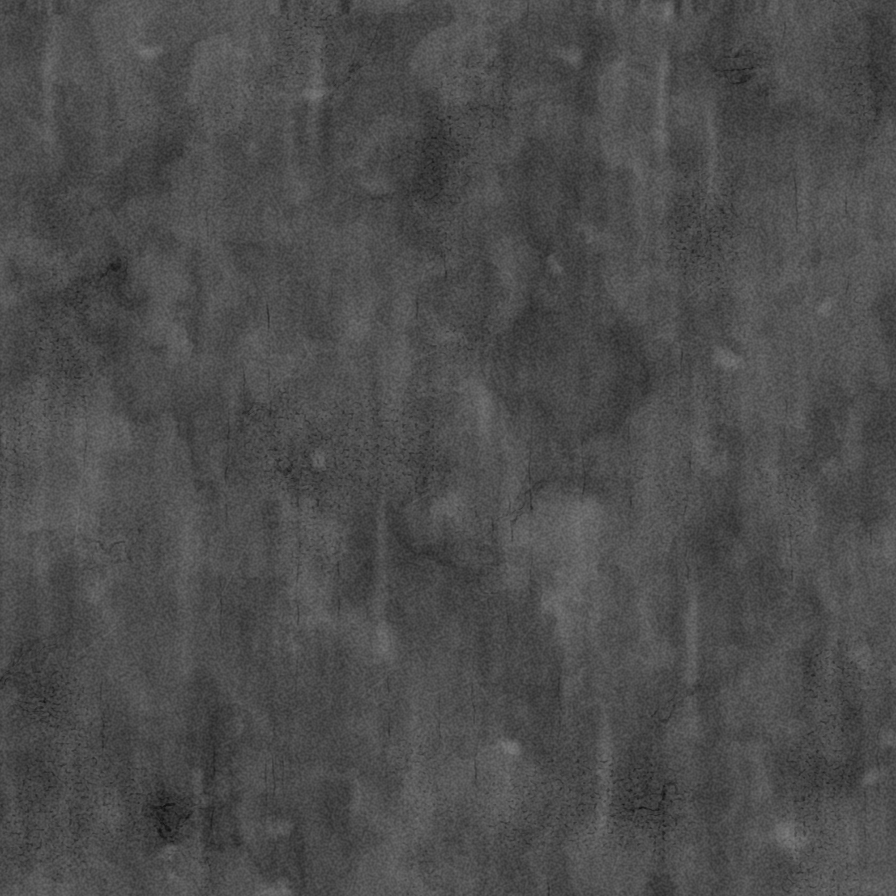
This texture is drawn by a WebGL 1 fragment shader. Its source:

```glsl
precision highp float;
// Worn dark grey plaster: warped gradient-noise clouds and vertical streaks,
// scattered pale drips and dabs, brushed dark smudges, hairline cracks,
// faint scratches and a fine grain, all summed as one grey level.
uniform vec2 u_resolution;

float hash(vec2 p) {
  vec3 q = fract(p.xyx * 0.1031);
  q += dot(q, q.yzx + 33.33);
  return fract((q.x + q.y) * q.z);
}

vec2 gradient(vec2 cell) {
  float a = 6.2832 * hash(cell);
  return vec2(cos(a), sin(a));
}

float noise(vec2 p) {
  vec2 i = floor(p), f = p - i, e = vec2(1.0, 0.0);
  vec2 u = f * f * f * (f * (f * 6.0 - 15.0) + 10.0);
  float low = mix(dot(gradient(i), f), dot(gradient(i + e), f - e), u.x);
  float high = mix(dot(gradient(i + e.yx), f - e.yx),
                   dot(gradient(i + 1.0), f - 1.0), u.x);
  return mix(low, high, u.y);
}

float fbm(vec2 p) {
  float sum = 0.0, amp = 0.5;
  for (int i = 0; i < 5; i++) {
    sum += amp * noise(p);
    p = mat2(1.6, 1.2, -1.2, 1.6) * p + 7.3;
    amp *= 0.55;
  }
  return sum;
}

mat2 rotation(float a) {
  return mat2(cos(a), -sin(a), sin(a), cos(a));
}

// Random point on the canvas for item i of a family of marks
vec2 scatter(float i, float family) {
  return vec2(hash(vec2(i, family)), hash(vec2(i + 51.0, family + 9.0)));
}

// Pale vertical drips and small irregular dabs
float paleMarks(vec2 p, vec2 wobble) {
  float sum = 0.0;
  for (float i = 0.0; i < 10.0; i++) {
    vec2 d = p - scatter(i, 3.0) + wobble * vec2(0.01, 0.05);
    float halfLength = mix(0.04, 0.12, hash(vec2(i, 4.0)));
    float body = 1.0 - smoothstep(0.4, 1.0, abs(d.y) / halfLength);
    sum += 0.07 * body * exp(-d.x * d.x / 0.00005);
  }
  for (float i = 0.0; i < 24.0; i++) {
    vec2 d = p - scatter(i, 17.0) + wobble * 0.04;
    d = rotation(3.0 * hash(vec2(i, 5.0))) * d;
    float size = mix(0.012, 0.03, hash(vec2(i, 6.0)));
    float dab = 1.0 - smoothstep(0.2, 1.0, length(d * vec2(1.0, 1.6)) / size);
    sum += mix(0.04, 0.11, hash(vec2(i, 8.0))) * dab;
  }
  return sum;
}

// Dark smudges broken into fibres, half level and half slanted
float smudges(vec2 p, vec2 wobble) {
  float sum = 0.0;
  for (float i = 0.0; i < 14.0; i++) {
    float slanted = mod(i, 2.0);
    vec2 d = rotation(0.75 * slanted) * (p - scatter(i, 29.0) + wobble * 0.05);
    vec2 size = mix(vec2(0.055, 0.045), vec2(0.08, 0.022), slanted);
    float body = exp(-2.0 * dot(d / size, d / size));
    float fibre = noise(d * vec2(45.0, 170.0) + i * 13.0 + wobble * 3.0);
    fibre += 0.6 * noise(d * vec2(150.0, 260.0) + i * 7.0);
    sum += body * (0.035 + 0.085 * smoothstep(0.0, 0.5, fibre));
  }
  return sum;
}

// Wandering vertical hairline cracks
float cracks(vec2 p) {
  float sum = 0.0;
  for (float i = 0.0; i < 44.0; i++) {
    vec2 d = p - scatter(i, 41.0);
    d.x += 0.006 * noise(vec2(p.y * 16.0, i * 5.7)) + 0.003 * noise(vec2(p.y * 60.0, i * 2.3));
    float halfLength = mix(0.03, 0.13, hash(vec2(i, 11.0)));
    float body = 1.0 - smoothstep(0.3, 1.0, abs(d.y) / halfLength);
    float gaps = smoothstep(-0.3, 0.3, noise(vec2(p.y * 45.0, i * 3.3)));
    sum += body * gaps * (1.0 - smoothstep(0.0003, 0.0018, abs(d.x)));
  }
  return sum;
}

// Thin straight scratches at mixed slants
float scratches(vec2 p) {
  float sum = 0.0;
  for (float i = 0.0; i < 26.0; i++) {
    vec2 d = rotation(0.4 + 1.8 * hash(vec2(i, 13.0))) * (p - scatter(i, 57.0));
    float halfLength = mix(0.015, 0.06, hash(vec2(i, 14.0)));
    float body = 1.0 - smoothstep(0.5, 1.0, abs(d.x) / halfLength);
    sum += body * (1.0 - smoothstep(0.0003, 0.0018, abs(d.y)));
  }
  return sum;
}

void main() {
  vec2 p = gl_FragCoord.xy / u_resolution;
  vec2 wobble = vec2(fbm(p * 11.0 + 3.1), fbm(p * 11.0 + 47.7));

  // Broad stains: soft clouds, firmer-edged patches and vertical wash
  float grey = 0.302 + 0.17 * fbm(p * vec2(6.0, 4.5) + wobble * 0.8 + 12.0);
  float patches = fbm(p * vec2(7.0, 5.5) + wobble * 1.2 + 83.0);
  grey += 0.036 * (smoothstep(-0.08, 0.08, patches) - 0.5);
  grey += 0.06 * fbm(p * vec2(26.0, 20.0) + 150.0);
  grey += 0.06 * noise(vec2(p.x * 24.0 + wobble.x, p.y * 4.0));
  grey += 0.035 * noise(vec2(p.x * 75.0 + wobble.x, p.y * 8.0 + 31.0));

  // Marks on the surface
  grey += paleMarks(p, wobble) + 0.03 * scratches(p);
  grey -= smudges(p, wobble) + 0.065 * cracks(p);
  float pitted = smoothstep(0.0, 0.4, noise(p * vec2(7.0, 5.0) + 64.0) + 0.5 * wobble.y);
  grey -= 0.08 * pitted * smoothstep(0.1, 0.5, noise(p * vec2(210.0, 250.0)));

  // Short combed fringe along parts of the top edge
  float fringe = smoothstep(0.982, 0.986, p.y) * smoothstep(0.0, 0.08, noise(vec2(p.x * 5.0, 8.5)));
  grey += 0.11 * fringe * noise(vec2(p.x * 130.0, 2.4));

  // Fine grain
  grey += 0.085 * noise(rotation(0.5) * p * 330.0);
  grey += 0.045 * noise(rotation(1.1) * p * 190.0 + 19.0);
  gl_FragColor = vec4(vec3(clamp(grey, 0.08, 0.52)), 1.0);
}
```
